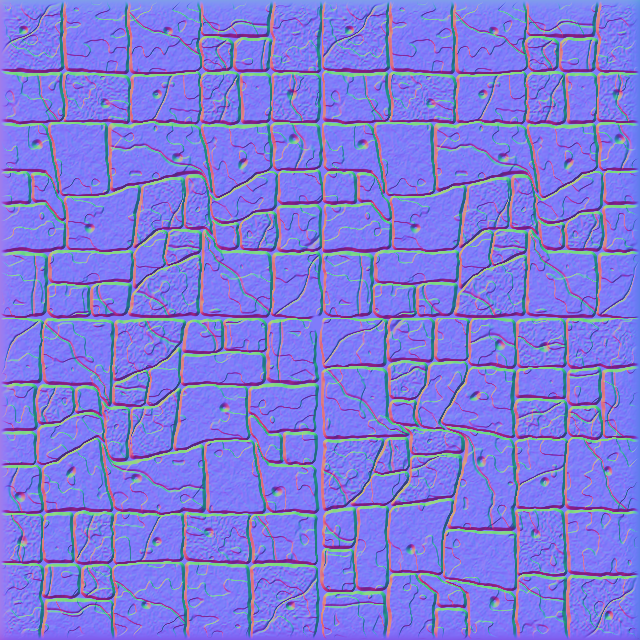
This texture map is drawn by a three.js fragment shader. Its source:

```glsl
// Normal map of irregular stone paving: one slab layout placed in four quadrants, shifted, turned and mirrored.
varying vec2 vUv;

float hash(vec2 p) {
  vec3 a = fract(vec3(p.xyx) * 0.1031);
  a += dot(a, a.yzx + 33.33);
  return fract((a.x + a.y) * a.z);
}

float noise(vec2 p) {
  vec2 i = floor(p), f = fract(p);
  f = f * f * (3.0 - 2.0 * f);
  return mix(mix(hash(i), hash(i + vec2(1, 0)), f.x),
             mix(hash(i + vec2(0, 1)), hash(i + vec2(1, 1)), f.x), f.y);
}

// Quadrant coordinates, y downwards; each quadrant is about one unit wide
vec2 layoutPoint(vec2 p) {
  if (p.y < 0.994) return p.x < 1.009 ? p : p - vec2(1.018, 0.0);
  return p.x < 0.999 ? vec2(0.982, 1.987) - p : 1.997 - p.yx;
}

// Wavy joints above and below the fourth course
float upperJoint(float x) {
  return 0.534 + 0.083 * smoothstep(0.14, 0.195, x) - 0.07 * smoothstep(0.195, 0.628, x)
       + 0.07 * smoothstep(0.628, 0.677, x) - 0.083 * smoothstep(0.677, 0.849, x);
}

float lowerJoint(float x) {
  return 0.786 - 0.07 * smoothstep(0.39, 0.52, x) + 0.07 * smoothstep(0.63, 0.7, x);
}

// Finds the stone around q: its corners lo and hi, and an id
void findStone(vec2 q, out vec2 lo, out vec2 hi, out vec2 id) {
  float upper = upperJoint(q.x), lower = lowerJoint(q.x);
  vec4 colTop = vec4(0.2, 0.404, 0.628, 0.849), colBottom = colTop;
  vec4 cuts = vec4(0.0, 0.0, 0.5, 0.0);
  float top = -0.1, bottom = 0.227, cut = 0.0;
  id = vec2(0.0);
  if (q.y > lower) {
    top = lower; bottom = 0.992; id.y = 4.0;
    colTop = vec4(0.15, 0.42, 0.628, 0.85);
    colBottom = vec4(0.15, 0.4, 0.628, 0.85);
    cuts = vec4(0.48, 0.42, 0.0, 0.0);
  } else if (q.y > upper) {
    top = upper; bottom = lower; id.y = 3.0; cut = 0.42;
    colTop = vec4(0.203, 0.445, 0.655, 0.862);
    colBottom = vec4(0.21, 0.41, 0.665, 0.865);
    cuts = vec4(0.0, -0.64, 0.5, 0.42);
  } else if (q.y > 0.385) {
    top = 0.385; bottom = upper; id.y = 2.0;
    colTop.xy = vec2(0.148, 0.341);
    colBottom = vec4(0.195, 0.341, 0.672, 0.849);
    cuts = vec4(0.0);
  } else if (q.y > 0.227) {
    top = 0.227; bottom = 0.385; id.y = 1.0;
    cuts = vec4(0.0, 0.0, -0.55, 0.0);
  }

  vec4 joints = mix(colTop, colBottom, (q.y - top) / (bottom - top));
  lo = vec2(-0.01, top);
  hi = vec2(1.005, bottom);
  for (int i = 0; i < 4; i++) {
    if (q.x > joints[i]) { lo.x = joints[i]; cut = cuts[i]; id.x = float(i + 1); }
    else hi.x = min(hi.x, joints[i]);
  }

  // Positive cuts split a stone across and one of its halves again; negative ones split it down
  float column = id.x;
  float crossY = mix(max(lo.y, 0.0), hi.y, cut) - (column == 2.0 ? 0.35 * (q.x - 0.52) : 0.0);
  bool isLower = q.y > crossY;
  if (cut > 0.0) {
    if (isLower) { lo.y = crossY; id.y += 10.0; }
    else hi.y = crossY;
  }
  bool splitHalf = mod(column, 2.0) == 1.0 ? isLower : !isLower && column < 4.0;
  if (cut < 0.0 || (cut > 0.0 && splitHalf)) {
    float splitX = mix(lo.x, hi.x, cut < 0.0 ? -cut : 0.36 + 0.2 * hash(id));
    if (q.x > splitX) { lo.x = splitX; id.x += 10.0; }
    else hi.x = splitX;
  }
}

float height(vec2 p) {
  vec2 q = layoutPoint(p), lo, hi, id;
  q += 0.013 * (vec2(noise(q * 15.0), noise(q * 15.0 + 40.0)) - 0.5);
  q += 0.006 * (vec2(noise(q * 50.0), noise(q * 50.0 + 70.0)) - 0.5);
  findStone(q, lo, hi, id);

  // Stone with a steep rim of uneven width
  vec2 gap = min(q - lo, hi - q);
  float inside = 0.018 - length(max(0.018 - gap, 0.0));
  float rim = smoothstep(0.0, mix(0.005, 0.012, noise(q * 13.0 + 9.0)), inside);
  float h = 0.018;

  // Small round pit on some of the larger stones
  vec2 size = hi - max(lo, 0.0);
  vec2 centre = mix(max(lo, 0.0), hi, 0.3 + 0.4 * vec2(hash(id + 1.7), hash(id + 8.1)));
  if (hash(id + 5.3) > 0.6 && min(size.x, size.y) > 0.14)
    h -= 0.012 * smoothstep(0.017, 0.003, length(q - centre));

  // Wandering crack and flaked layers
  float angle = 6.283 * hash(id + 3.9);
  float crack = dot(q - centre - 0.02, vec2(cos(angle), sin(angle))) + 0.06 * (noise(q * 13.0) - 0.5);
  if (hash(id + 12.4) > 0.5) h -= 0.005 * exp(-pow(crack / 0.0035, 2.0));
  float flake = 0.7 * noise(q * 9.0 + id * 3.7) + 0.3 * noise(q * 37.0);
  h += 0.0035 * smoothstep(0.62, 0.65, flake) - 0.003 * smoothstep(0.31, 0.28, flake);

  // Grain, coarser on a few stones
  float rough = hash(id + 21.6) > 0.8 ? 2.4 : 1.0;
  h += rough * 0.0009 * noise(q * 150.0) + 0.0011 * noise(q * 55.0);
  return rim * h;
}

void main() {
  vec2 p = vec2(2.0 * vUv.x, 2.0 - 2.0 * vUv.y), e = vec2(0.0016, 0.0);
  vec2 slope = vec2(height(p + e) - height(p - e), height(p + e.yx) - height(p - e.yx)) / 0.0032;

  // Worn patch at the meeting point, relief fading into a soft outer bevel
  slope *= smoothstep(0.015, 0.04, length((p - vec2(0.99, 1.01)) * vec2(1.2, 0.8)));
  vec2 border = min(vUv, 1.0 - vUv);
  slope *= smoothstep(0.0, 0.022, min(border.x, border.y));
  slope += 0.25 * (exp(-vec2(vUv.x, 1.0 - vUv.y) / 0.012) - exp(-vec2(1.0 - vUv.x, vUv.y) / 0.012));

  vec3 normal = normalize(vec3(slope * 1.5, 1.0));
  gl_FragColor = vec4(vec2(0.5, 0.485) + 0.38 * normal.xy, 0.46 + 0.52 * normal.z * normal.z, 1.0);
}
```
